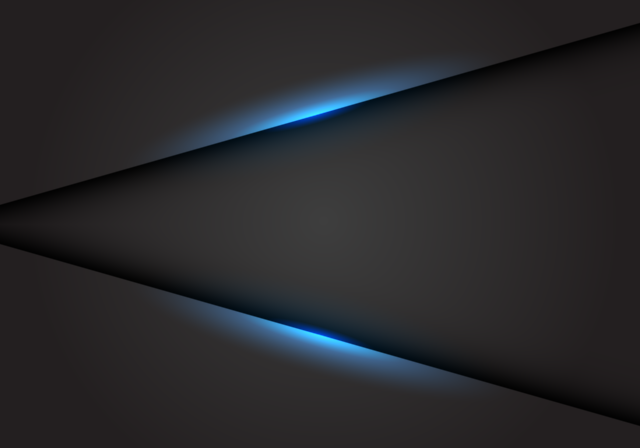
This background is drawn by a Shadertoy shader. Its source:

```glsl
// A charcoal wedge opens to the right over a softly lit dark backdrop.
// Mirrored line distances give its edges; elliptical falloffs centred on
// each edge add the blue glow, and an inner ramp adds the dark shadow.

// Soft ellipse: 1 at its centre, 0 at the given radii and beyond
float ellipseGlow(vec2 q, vec2 radii, float power) {
    return pow(max(1.0 - length(q / radii), 0.0), power);
}

void mainImage(out vec4 fragColor, in vec2 fragCoord) {
    // Canvas height is one unit; x is scaled to keep the composition whole
    vec2 uv = fragCoord / iResolution.xy;
    vec2 p = vec2(uv.x * 1.4275, uv.y);

    // Fold the two edges into one: x runs along it, y points outward
    vec2 along = normalize(vec2(1.0, 0.2845));
    float lightX = p.y > 0.499 ? 0.702 : 0.716;
    vec2 fromLight = vec2(p.x, abs(p.y - 0.499))
                   - vec2(lightX, 0.0437 + 0.2845 * lightX);
    vec2 q = vec2(dot(fromLight, along),
                  dot(fromLight, vec2(-along.y, along.x)));

    // Backdrop with a dim light in the middle
    float light = max(1.0 - length(p - vec2(0.722, 0.507)) / 0.66, 0.0);
    vec3 base = mix(vec3(0.137, 0.122, 0.125), vec3(0.243), light);

    // Outer side: a broad blue halo with a bright cyan core
    vec3 outer = base;
    outer += vec3(0.12, 0.44, 0.78) * ellipseGlow(q, vec2(0.46, 0.09), 1.7);
    outer += vec3(-0.08, 0.32, 0.38) * ellipseGlow(q, vec2(0.2, 0.028), 1.2);

    // Inner side: shadow along the edge, tinted by light leaking inward
    float depth = max(-q.y, 0.0);
    vec3 inner = base * mix(0.04, 1.0, 1.0 - exp(-pow(depth / 0.042, 1.3)));
    inner += vec3(-0.02, 0.08, 0.15) * ellipseGlow(q, vec2(0.42, 0.11), 1.3);
    inner += vec3(0.0, 0.2, 0.75) * ellipseGlow(q, vec2(0.13, 0.019), 1.3);

    // Join both sides with a smooth edge
    float pixel = 1.0 / iResolution.y;
    vec3 color = mix(inner, outer, smoothstep(-pixel, pixel, q.y));
    fragColor = vec4(clamp(color, 0.0, 1.0), 1.0);
}
```
